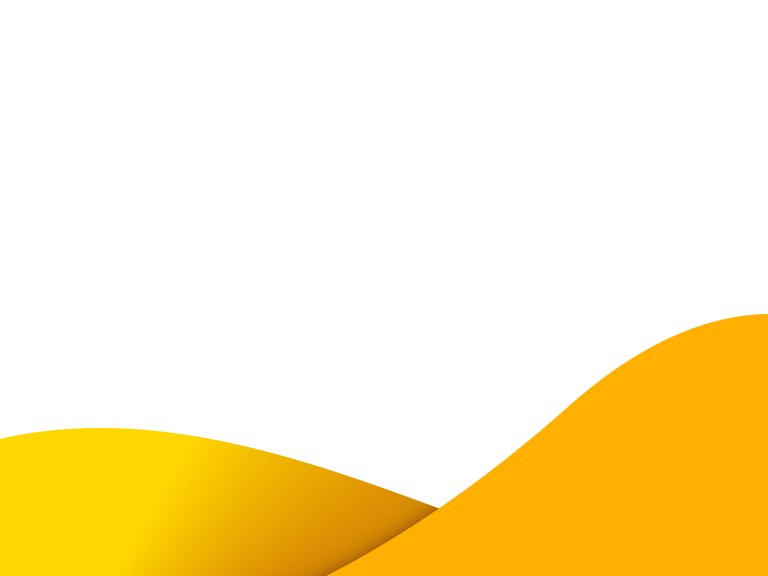
Reproduce this background procedurally as a WebGL 2 fragment shader.

```glsl
#version 300 es
precision highp float;

uniform vec2 u_resolution;
out vec4 outColor;

// Height of the low hill on the left
float leftHill(float x) {
    float d = x - 0.174;
    return 0.257 + d * d * (0.2925 * d - 0.576);
}

// Height of the S-shaped hill: a rising foot joined to a rounded crest
float rightHill(float x) {
    float d = 0.98 - x;
    float e = 1.34 - x;
    float foot = 0.2882 - 0.881 * d + 0.446 * d * d;
    float crest = 0.455 - e * e * (1.352 - 0.18 * e);
    return x < 0.98 ? foot : crest;
}

// Antialiased coverage of the area where the height is positive
float coverage(float height) {
    float width = length(vec2(dFdx(height), dFdy(height)));
    return clamp(0.5 + height / max(width, 1e-6), 0.0, 1.0);
}

void main() {
    vec2 scale = vec2(4.0 / 3.0, 1.0);
    vec2 p = gl_FragCoord.xy / u_resolution * scale;
    float rightEdge = rightHill(p.x);

    // Yellow turns to ochre in a fan around a point below the canvas
    vec2 fan = p - vec2(0.019, -0.326);
    float shade = clamp((1.07 - atan(fan.y, fan.x)) / 0.45, 0.0, 1.0);
    vec3 hillColor = mix(vec3(1.0, 0.843, 0.0), vec3(0.87, 0.57, 0.01), shade);

    // Contact shadow beside the front hill
    float gap = max(p.y - rightEdge, 0.0);
    hillColor = mix(hillColor, vec3(0.67, 0.39, 0.02), exp(-gap / 0.02));

    // Layers from back to front
    vec3 color = vec3(1.0);
    color = mix(color, hillColor, coverage(leftHill(p.x) - p.y));
    color = mix(color, vec3(1.0, 0.69, 0.0), coverage(rightEdge - p.y));

    outColor = vec4(color, 1.0);
}
```
